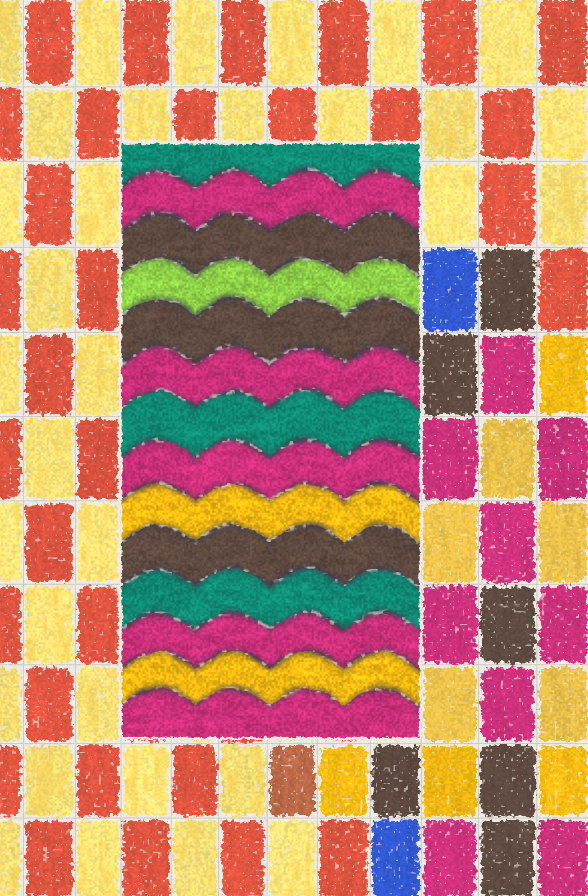
Give the GLSL for this pattern, as a Shadertoy shader.

```glsl
const vec3 PAPER = vec3(0.93, 0.92, 0.89);
const vec3 RED = vec3(0.87, 0.33, 0.25);
const vec3 YELLOW = vec3(0.98, 0.90, 0.47);
const vec3 MAGENTA = vec3(0.80, 0.19, 0.48);
const vec3 GOLD = vec3(0.92, 0.76, 0.29);
const vec3 ORANGE = vec3(0.95, 0.73, 0.07);
const vec3 BROWN = vec3(0.37, 0.29, 0.25);
const vec3 BLUE = vec3(0.20, 0.36, 0.85);
const vec3 GREEN = vec3(0.06, 0.55, 0.46);
const vec3 LIME = vec3(0.56, 0.82, 0.28);
const vec3 SIENNA = vec3(0.73, 0.41, 0.28);

// Grid lines and scallop crests, in percent of the canvas height
const float COLUMNS[13] = float[](-3.0, 2.6, 8.4, 13.5, 19.1, 24.4, 29.8, 35.4, 41.3, 47.0, 53.4, 59.9, 65.8);
const float ROWS[12] = float[](-0.3, 9.7, 18.0, 27.6, 37.1, 46.5, 55.9, 65.2, 74.2, 83.0, 91.3, 100.4);
const float CRESTS[13] = float[](19.0, 23.8, 28.8, 33.3, 38.7, 43.6, 49.1, 54.0, 58.6, 63.5, 68.4, 72.7, 76.8);
const vec3 BANDS[14] = vec3[](GREEN, MAGENTA, BROWN, LIME, BROWN, MAGENTA, GREEN,
                              MAGENTA, ORANGE, BROWN, GREEN, MAGENTA, ORANGE, MAGENTA);

float hash(vec2 p) {
    vec3 q = fract(p.xyx * 0.1031);
    q += dot(q, q.yzx + 33.33);
    return fract((q.x + q.y) * q.z);
}

float noise(vec2 p) {
    vec2 i = floor(p), f = fract(p);
    f = f * f * (3.0 - 2.0 * f);
    return mix(mix(hash(i), hash(i + vec2(1, 0)), f.x),
               mix(hash(i + vec2(0, 1)), hash(i + 1.0), f.x), f.y);
}

float box(vec2 p, vec2 lo, vec2 hi, float radius) {
    vec2 q = abs(p - 0.5 * (lo + hi)) - 0.5 * (hi - lo) + radius;
    return length(max(q, 0.0)) + min(max(q.x, q.y), 0.0) - radius;
}

vec3 cellColor(int c, int r) {
    bool right = c >= 9, lower = r >= 9;
    // Accents that break the checkerboard
    if ((r == 3 && c == 9) || (r == 10 && c == 8)) return BLUE;
    if ((c == 10 && (r == 3 || r == 7 || lower)) || (r == 4 && c == 9) || (r == 9 && c == 8)) return BROWN;
    if (r == 9 && c == 6) return SIENNA;
    if ((r == 9 && (c == 7 || right)) || (r == 4 && c == 11)) return ORANGE;
    // Checkerboard, shifted one step beside the panel on the right
    int shift = right && r >= 2 && !lower ? 1 : 0;
    bool warm = (c + r + shift) % 2 == 1;
    if (right && r >= 4) return warm ? MAGENTA : GOLD;
    return warm ? RED : YELLOW;
}

void mainImage(out vec4 fragColor, in vec2 fragCoord) {
    vec2 uv = fragCoord / iResolution.xy;
    vec2 p = vec2(uv.x * 65.6, (1.0 - uv.y) * 100.0);
    float px = 100.0 / iResolution.y;
    float rough = noise(p * 2.5) - 0.5 + 0.7 * (noise(p * 6.0 + 9.0) - 0.5);
    float grain = noise(p * 4.5 + 31.0) - 0.5;
    float stroke = noise(p * vec2(1.6, 0.4) + 70.0) - 0.5;

    // Find the cell
    int c = 0, r = 0;
    for (int i = 1; i < 12; i++) if (p.x > COLUMNS[i]) c = i;
    for (int i = 1; i < 11; i++) if (p.y > ROWS[i]) r = i;
    vec2 lo = vec2(COLUMNS[c], ROWS[r]), hi = vec2(COLUMNS[c + 1], ROWS[r + 1]);
    if (r == 1 && c >= 3 && c <= 8) hi.y = 16.0;

    // Paper with faint pencil lines
    vec2 toLine = min(abs(p - lo), abs(hi - p));
    float pencil = 1.0 - smoothstep(0.0, px, min(toLine.x, toLine.y));
    vec3 color = PAPER + 0.05 * grain - 0.13 * pencil;

    // Ragged crayon cell
    vec2 id = vec2(c, r);
    float inset = 0.2 + 0.2 * hash(id + 4.0);
    vec3 wax = cellColor(c, r);
    float d = box(p, lo + inset, hi - inset, 0.7) + 0.55 * rough;
    float cover = 1.0 - smoothstep(-0.7 * px, 0.7 * px, d);
    wax *= 1.0 + 0.16 * grain + 0.08 * stroke + 0.06 * (hash(id) - 0.5);
    wax = mix(wax, GOLD, wax.g > 0.8 ? 0.5 * smoothstep(0.0, 0.5, stroke + 0.2 * hash(id + 8.0)) : 0.0);
    cover *= 1.0 - 0.6 * smoothstep(0.78, 0.95, noise(p * 3.5 + 50.0));
    color = mix(color, wax, cover);

    // Scalloped bands
    float arch = 1.9 * (1.0 - abs(sin(3.14159 * (p.x - 13.5) / 8.3)));
    arch += 0.35 * (noise(p * 0.6) - 0.5);
    vec3 band = BANDS[0];
    float seam = 100.0;
    for (int i = 0; i < 13; i++) {
        float below = p.y - CRESTS[i] - arch + 0.18 * rough;
        band = mix(band, BANDS[i + 1], smoothstep(-px, px, below));
        seam = abs(below) < abs(seam) ? below : seam;
    }
    band *= 1.0 + 0.28 * grain + 0.14 * (noise(p * vec2(0.5, 1.8) + 20.0) - 0.5);

    // Dark smudges and chalky flecks along the seams
    float smudge = exp(-seam * seam * 4.0) * (0.25 + 0.5 * noise(p * 0.5 + 12.0));
    band = mix(band, vec3(0.24, 0.23, 0.30), smudge);
    float fleck = exp(-seam * seam * 16.0) * smoothstep(0.55, 0.8, noise(p * vec2(2.0, 3.0) + 5.0));
    band = mix(band, PAPER, 0.6 * fleck);

    // White margin around the panel, then the panel itself
    float panel = box(p, vec2(13.6, 16.1), vec2(46.8, 82.3), 0.2) + 0.3 * rough;
    color = mix(color, PAPER, 1.0 - smoothstep(0.2, 0.2 + px, panel));
    color = mix(color, band, 1.0 - smoothstep(-0.7 * px, 0.7 * px, panel));
    fragColor = vec4(clamp(color, 0.0, 1.0), 1.0);
}
```
